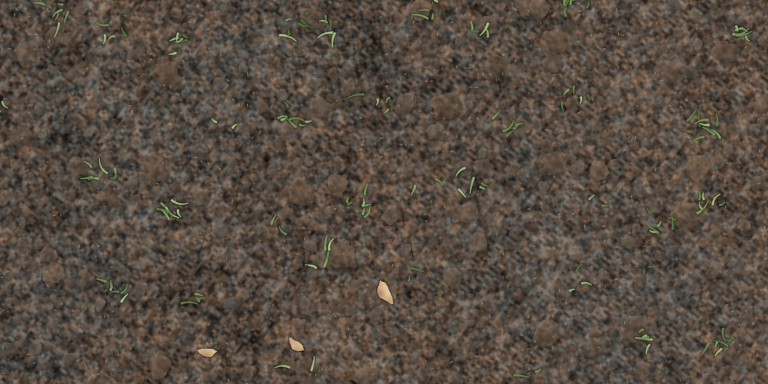
Reproduce this texture procedurally as a WebGL 1 fragment shader.

```glsl
precision highp float;
// Dark crumbly garden soil with clods, pale flecks, sprouting grass and a few dry leaves.
uniform vec2 u_resolution;

float hash(vec2 p) {
  return fract(sin(dot(p, vec2(127.1, 311.7))) * 43758.5453);
}

vec2 hash2(vec2 p) {
  return vec2(hash(p), hash(p + 37.3));
}

float noise(vec2 p) {
  vec2 i = floor(p), f = fract(p);
  f = f * f * (3.0 - 2.0 * f);
  return mix(mix(hash(i), hash(i + vec2(1.0, 0.0)), f.x),
             mix(hash(i + vec2(0.0, 1.0)), hash(i + 1.0), f.x), f.y);
}

// Noise centred on zero, turned so that its lattice stays hidden
float grain(vec2 p, float scale) {
  return noise(mat2(0.8, 0.6, -0.6, 0.8) * p * scale + scale) - 0.5;
}

float cover(float dist, float soft) {
  return 1.0 - smoothstep(-soft, soft, dist);
}

// Ground colour from brightness, with a warm or grey cast
vec3 earth(float light, float warmth) {
  return light * (vec3(1.1, 0.985, 0.875) + warmth * vec3(0.13, -0.02, -0.11));
}

// Scattered lumps lit from above, each with a dark lower rim
vec3 addClods(vec3 col, vec2 p, float scale, float chance, float strength, float soft) {
  vec2 cell = floor(p * scale);
  for (int j = -1; j <= 1; j++) {
    for (int i = -1; i <= 1; i++) {
      vec2 id = cell + vec2(float(i), float(j));
      if (hash(id + scale) > chance) continue;
      vec2 rnd = hash2(id + 5.7);
      vec2 d = p - (id + 0.15 + 0.7 * hash2(id + 11.9)) / scale;
      float radius = mix(0.18, 0.46, rnd.x * rnd.x) / scale;
      float wobble = 0.75 * grain(p, 1.1 / radius) + 0.3 * grain(p, 2.6 / radius);
      float dist = length(d * vec2(0.85 + 0.3 * rnd.y, 1.0)) - radius * (1.0 + wobble);
      float under = length(d + vec2(-0.12, 0.25) * radius) - radius * (1.05 + wobble);
      col *= 1.0 - 0.38 * strength * cover(under, radius * 0.25 + soft);
      float light = 0.33 + 0.09 * rnd.y + 0.06 * dot(d, vec2(-0.4, 0.9)) / radius;
      light += 0.14 * grain(p, 70.0) + 0.13 * grain(p, 125.0);
      col = mix(col, earth(light, rnd.x * 1.4 - 0.5), strength * cover(dist, soft));
    }
  }
  return col;
}

// Tiny pale crumbs and straw bits
vec3 addFlecks(vec3 col, vec2 p, float scale, float chance, float soft) {
  vec2 id = floor(p * scale);
  vec2 rnd = hash2(id + 3.1);
  vec2 d = p - (id + 0.3 + 0.4 * hash2(id + 8.3)) / scale;
  float angle = 6.283 * rnd.x;
  d = mat2(cos(angle), -sin(angle), sin(angle), cos(angle)) * d;
  float dist = length(d * vec2(0.6, 1.3)) - 0.13 / scale;
  float shown = step(hash(id + 21.7), chance) * cover(dist, soft);
  return mix(col, mix(vec3(0.50, 0.41, 0.33), vec3(0.66, 0.60, 0.50), rnd.y), 0.7 * shown);
}

// Tapered blade with a slight bend, starting at the origin of d
float blade(vec2 d, float angle, float len, float width, float bend) {
  vec2 q = vec2(dot(d, vec2(cos(angle), sin(angle))), dot(d, vec2(-sin(angle), cos(angle))));
  float t = clamp(q.x / len, 0.0, 1.0);
  vec2 spine = vec2(t * len, bend * len * t * (1.0 - t));
  return length(q - spine) - width * (1.0 - 0.6 * t);
}

// Loose tufts of grass, some full and some with a single blade
vec3 addGrass(vec3 col, vec2 p, float scale, float chance, float soft) {
  vec2 cell = floor(p * scale);
  for (int j = -1; j <= 1; j++) {
    for (int i = -1; i <= 1; i++) {
      vec2 id = cell + vec2(float(i), float(j));
      if (hash(id + 61.3) > chance) continue;
      vec2 centre = (id + 0.1 + 0.8 * hash2(id + 4.4)) / scale;
      float count = 1.0 + 6.0 * hash(id + 9.2);
      float lean = 6.283 * hash(id + 2.6);
      for (int k = 0; k < 7; k++) {
        if (float(k) >= count) break;
        vec2 key = id + float(k) * 7.13;
        vec2 rnd = hash2(key + 1.8);
        vec2 root = centre + (hash2(key + 15.5) - 0.5) * vec2(0.075, 0.06);
        float angle = lean + 2.8 * (rnd.x - 0.5);
        float len = mix(0.012, 0.045, rnd.y * rnd.y);
        float bend = 1.2 * (hash(key + 6.6) - 0.5);
        float dist = blade(p - root, angle, len, 0.0032, bend);
        float pale = hash(key + 33.0);
        vec3 green = mix(vec3(0.29, 0.43, 0.20), vec3(0.70, 0.84, 0.56), pale);
        col *= 1.0 - 0.25 * cover(dist - 0.003, 0.004);
        col = mix(col, green, 0.92 * cover(dist, soft));
      }
    }
  }
  return col;
}

// Dry leaf scrap: a pointed lens with a ragged edge
vec3 addLeaf(vec3 col, vec2 p, vec2 centre, float angle, float len, float soft) {
  vec2 d = p - centre;
  vec2 q = mat2(cos(angle), -sin(angle), sin(angle), cos(angle)) * d / len;
  float dist = (abs(q.y - 0.2 * q.x * q.x) - 0.42 * (1.0 - q.x * q.x) + 0.2 * grain(p, 90.0)) * len;
  vec3 tan_ = vec3(0.80, 0.67, 0.51) + 0.18 * q.y + 0.15 * grain(p, 60.0);
  col *= 1.0 - 0.4 * cover(dist - 0.003, 0.005);
  return mix(col, tan_, cover(dist, soft));
}

void main() {
  vec2 p = gl_FragCoord.xy / u_resolution.y;
  float soft = max(0.8 / u_resolution.y, 0.0022);

  // Loose soil, from broad patches down to fine crumbs
  float light = 0.305 + 0.045 * grain(p, 3.0) + 0.06 * grain(p, 13.0) + 0.11 * grain(p, 34.0);
  light += 0.19 * grain(p, 72.0) + 0.22 * grain(p, 135.0);
  float warmth = 0.15 + 0.7 * grain(p, 4.0) + 1.3 * grain(p, 60.0) + 1.3 * grain(p, 110.0);
  vec3 col = earth(light, warmth);

  col = addClods(col, p, 34.0, 0.5, 0.5, soft);
  col = addClods(col, p, 13.0, 0.35, 0.65, soft);
  col = addFlecks(col, p, 60.0, 0.09, soft);

  for (int i = 0; i < 3; i++) {
    vec2 rnd = hash2(vec2(float(i), 2.0));
    vec2 centre = vec2(0.54 + 0.23 * float(i), 0.05 + 0.2 * rnd.x);
    col = addLeaf(col, p, centre, 3.0 * rnd.y - 1.2, 0.024 + 0.012 * rnd.x, soft);
  }
  col = addGrass(col, p, 5.0, 0.68, soft);
  gl_FragColor = vec4(clamp(col, 0.0, 1.0), 1.0);
}
```
